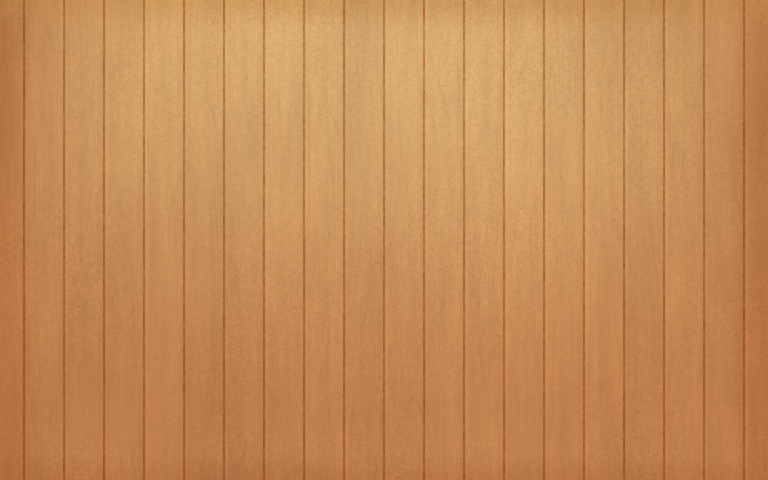
A Shadertoy shader for this texture:

```glsl
// Warm wooden wall of narrow vertical boards with reddish seams, speckled grain and worn edges.

float hash(vec2 p) {
    p = fract(p * vec2(0.1031, 0.1173));
    p += dot(p, p.yx + 33.33);
    return fract((p.x + p.y) * p.x * 17.0);
}

float noise(vec2 p) {
    vec2 cell = floor(p), f = fract(p);
    f = f * f * (3.0 - 2.0 * f);
    return mix(mix(hash(cell), hash(cell + vec2(1, 0)), f.x),
               mix(hash(cell + vec2(0, 1)), hash(cell + vec2(1, 1)), f.x), f.y);
}

float fbm(vec2 p) {
    float sum = 0.0, amplitude = 0.5;
    for (int i = 0; i < 4; i++) {
        sum += amplitude * noise(p);
        p = p * 2.03 + 17.3;
        amplitude *= 0.5;
    }
    return sum;
}

void mainImage(out vec4 fragColor, in vec2 fragCoord) {
    vec2 uv = fragCoord / iResolution.xy;
    vec2 p = uv * vec2(1.6, 1.0);

    // Boards: 19.2 across, the first seam 0.6 of a board from the left
    float across = uv.x * 19.2 - 0.6;
    float board = floor(across) + 3.0;
    float x = fract(across);
    float pixel = 19.2 / iResolution.x;
    float seed = hash(vec2(board, 7.0));

    // Broad light: pale above the centre, redder below and to the sides
    vec3 color = mix(vec3(0.745, 0.500, 0.305), vec3(0.838, 0.662, 0.435),
                     smoothstep(0.12, 0.88, uv.y));
    float side = abs(uv.x - 0.5) * 2.0;
    color = mix(color, vec3(0.725, 0.470, 0.275), 0.65 * pow(side, 2.5));
    color = mix(color, vec3(0.63, 0.36, 0.19), 0.40 * smoothstep(0.88, 1.0, side));
    color = mix(color, vec3(0.76, 0.54, 0.30), 0.50 * smoothstep(0.93, 1.0, uv.y));
    color = mix(color, vec3(0.67, 0.40, 0.23), 0.35 * (1.0 - smoothstep(0.0, 0.06, uv.y)));

    // Cloudy stains, redder where dark, and small differences between boards
    float stain = fbm(p * vec2(4.0, 3.0) + 5.0) - 0.47;
    color *= 1.0 + stain * vec3(0.10, 0.13, 0.15);
    color *= 1.0 + 0.02 * (seed - 0.5);

    // Long streaks, pale patches and thin vertical fibres
    vec2 wood = vec2(x, uv.y) + vec2(board * 9.0, seed * 40.0);
    color *= 1.0 + 0.08 * (fbm(wood * vec2(4.0, 5.0)) - 0.47);
    color *= 1.0 + 0.03 * (noise(wood * vec2(16.0, 14.0)) - 0.5);

    // Fine, broken growth lines
    float rings = abs(fract(5.0 * noise(wood * vec2(1.4, 2.5)) + 3.0 * x) - 0.5);
    float ringLine = 1.0 - smoothstep(0.0, 0.10, rings);
    color *= 1.0 - 0.035 * ringLine * smoothstep(0.35, 0.8, noise(wood * vec2(4.0, 12.0)));

    // Speckle in two sizes, strongest in patches
    float patchy = 0.5 + noise(p * 6.0 + 31.0);
    color *= 1.0 + 0.055 * patchy * (noise(p * 310.0) - 0.5);
    color *= 1.0 + 0.025 * (noise(p * 150.0 + 9.0) - 0.5);

    // Sparse dark pits
    vec2 pit = p * 75.0;
    vec2 pitCell = floor(pit);
    vec2 pitCentre = 0.3 + 0.4 * vec2(hash(pitCell + 11.0), hash(pitCell + 47.0));
    float pitMask = 1.0 - smoothstep(0.04, 0.18, length(fract(pit) - pitCentre));
    color *= 1.0 - 0.12 * pitMask * step(0.985, hash(pitCell + 83.0));

    // Seams: soft shade, thin uneven groove and a faint lit edge
    float seamDistance = min(x, 1.0 - x);
    color *= 1.0 - vec3(0.02, 0.04, 0.05) * exp(-seamDistance * 18.0);
    color *= 1.0 + 0.025 * exp(-pow((x - 0.075) / 0.03, 2.0));
    float groove = 1.0 - smoothstep(0.025 - 0.5 * pixel, 0.025 + 0.5 * pixel, seamDistance);
    float wear = 0.65 + 0.5 * noise(vec2(floor(across + 0.5) * 5.0, uv.y * 140.0));
    color = mix(color, color * vec3(0.87, 0.74, 0.65), groove * wear);

    fragColor = vec4(color, 1.0);
}
```
